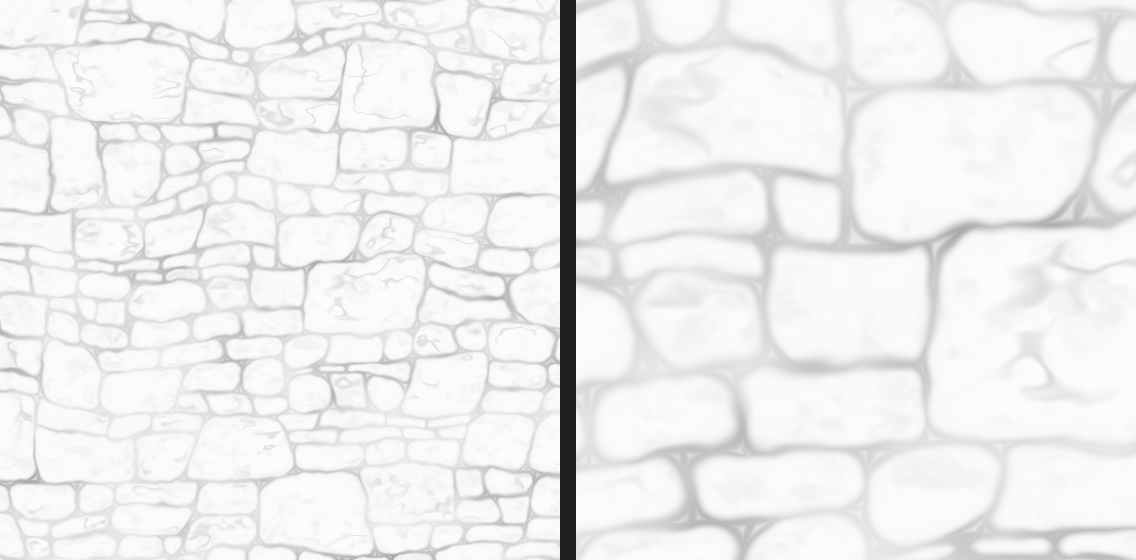
Left, the full canvas; right, a detail of the centre.
Reproduce this texture map procedurally as a three.js fragment shader.

```glsl
// Pale ambient occlusion of a dry stone wall: white rubble blocks with soft grey joints.
varying vec2 vUv;

#define COURSES 8.0        // main courses up the canvas
#define COURSE_WAVE 0.5    // waviness of the course lines
#define WARP 0.011         // large bending of the outlines
#define JOINT 0.0037       // softness radius of a joint
#define JOINT_FAINT 0.05   // weakest joint shade
#define JOINT_DEEP 0.34    // strongest joint shade
#define CREASE 0.10        // darkness of cracks on the faces
#define STONE 0.99         // brightness of the stone

float hash(vec2 p) {
  vec3 q = fract(vec3(p.xyx) * vec3(0.1031, 0.1030, 0.0973));
  q += dot(q, q.yzx + 33.33);
  return fract((q.x + q.y) * q.z);
}

float noise(vec2 p) {
  vec2 i = floor(p), f = fract(p);
  f = f * f * (3.0 - 2.0 * f);
  return mix(mix(hash(i), hash(i + vec2(1, 0)), f.x),
             mix(hash(i + vec2(0, 1)), hash(i + vec2(1, 1)), f.x), f.y);
}

float fbm(vec2 p) {
  return 0.5 * noise(p) + 0.3 * noise(p * 2.1 + 7.3) + 0.2 * noise(p * 4.3 + 19.1);
}

vec2 noise2(vec2 p) {
  return vec2(noise(p), noise(p + 57.3)) - 0.5;
}

float courseLine(float row, float x) {
  return row + COURSE_WAVE * noise(vec2(x * 4.5 + 20.0, row * 17.0 + 60.0));
}

float bell(float d) {
  return exp(-d * d / (JOINT * JOINT));
}

// Cuts a course into stones; returns distances to the side and bed joints, seed and corner radius.
vec4 stoneCell(vec2 p) {
  float y = p.y * COURSES;
  float row = floor(y);
  if (y < courseLine(row, p.x)) row -= 1.0;
  float base = courseLine(row, p.x);
  float stretch = courseLine(row + 1.0, p.x) - base;
  float height = 1.0 / COURSES;
  vec2 q = vec2(p.x, (y - base) / stretch * height);

  float seed = hash(vec2(row + 31.0, 8.0));
  vec2 lo = vec2(-0.1 - 0.25 * seed, 0.0);
  vec2 hi = vec2(1.15, height);
  vec2 gap = vec2(1.0, min(q.y, height - q.y));
  for (int i = 0; i < 10; i++) {
    vec2 size = hi - lo, mid = 0.5 * (lo + hi);
    vec2 key = vec2(seed * 311.0, float(i) * 7.0 + row);
    float a = hash(key), b = hash(key + 41.0), c = hash(key + 83.0);
    bool tall = size.y > mix(0.045, 0.20, a) && size.x < 0.45;
    bool wide = size.x > size.y * mix(1.1, 2.2, b) + 0.06;
    float side = 0.0;
    if (tall) {
      float cut = mix(lo.y, hi.y, mix(0.25, 0.75, c));
      float d = q.y - cut - (b - 0.5) * 0.16 * (q.x - mid.x);
      gap.y = min(gap.y, abs(d));
      side = step(0.0, d);
      if (d > 0.0) lo.y = cut; else hi.y = cut;
    } else if (wide) {
      float cut = mix(lo.x, hi.x, mix(0.32, 0.68, c));
      float d = q.x - cut - (a - 0.5) * 0.7 * (q.y - mid.y);
      gap.x = min(gap.x, abs(d));
      side = step(0.0, d);
      if (d > 0.0) lo.x = cut; else hi.x = cut;
    } else break;
    seed = hash(vec2(seed * 917.0 + side * 53.0, float(i) + 3.0));
  }
  gap.y *= stretch;
  vec2 size = (hi - lo) * vec2(1.0, stretch);
  float radius = min(mix(0.010, 0.034, seed), 0.42 * min(size.x, size.y));
  return vec4(gap, seed, radius);
}

void main() {
  // Uneven outlines
  vec2 p = vUv + 2.0 * WARP * noise2(vUv * 9.0 + 3.0)
         + 0.8 * WARP * noise2(vUv * 27.0 + 11.0)
         + 0.3 * WARP * noise2(vUv * 75.0 + 29.0);
  vec4 cell = stoneCell(p);

  // Rounded stone edge, with a lighter filled pocket outside its corners
  float wobble = 0.0035 * (noise(vUv * 48.0) - 0.5);
  float edge = cell.w - length(max(cell.w - cell.xy, 0.0)) + wobble;
  float seam = min(cell.x, cell.y);
  float joint = max(bell(edge), bell(seam + wobble));
  joint = max(joint, 0.4 * (1.0 - smoothstep(-0.004, 0.001, edge)));

  // Joint depth changes along its length
  float depth = 0.65 * noise(vUv * vec2(10.0, 15.0) + 5.0) + 0.35 * noise(vUv * 34.0 + 71.0);
  float shade = joint * mix(JOINT_FAINT, JOINT_DEEP, depth * depth);
  shade += 0.018 * exp(-max(edge, 0.0) / 0.009);

  // Mottled faces with scattered cracks and dents
  vec2 face = p + cell.z * 23.0;
  float inner = smoothstep(0.002, 0.012, edge);
  float ridge = abs(fbm(face * vec2(15.0, 26.0)) - 0.5);
  float patchy = smoothstep(0.52, 0.85, noise(face * vec2(13.0, 19.0) + 40.0));
  shade += CREASE * inner * patchy * (1.0 - smoothstep(0.0, 0.07, ridge));
  shade += 0.035 * inner * smoothstep(0.52, 0.85, fbm(face * vec2(38.0, 52.0)));
  shade += 0.008 * noise(vUv * 130.0);

  gl_FragColor = vec4(vec3(STONE - shade), 1.0);
}
```
